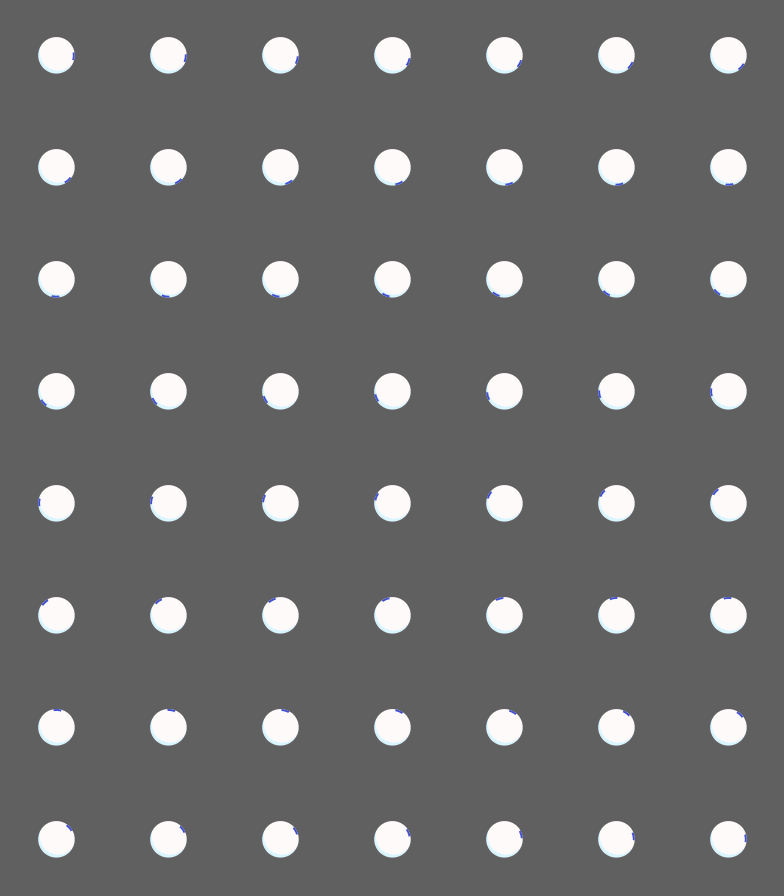
A Shadertoy shader for this pattern:

```glsl
// A 7 by 8 grid of small white balls on flat grey, each with a pale blue crescent
// at its lower left. A tiny blue fleck on the rim advances clockwise from cell to
// cell and makes exactly one turn over the whole grid, so the canvas tiles.

const vec2 GRID = vec2(7.0, 8.0);
const float TAU = 6.2831853;

const vec3 GREY = vec3(0.378);
const vec3 WHITE = vec3(1.0, 0.98, 0.98);
const vec3 PALE_BLUE = vec3(0.86, 0.96, 1.0);
const vec3 FLECK_BLUE = vec3(0.25, 0.31, 0.82);

// Lengths below are fractions of one square cell.
const vec2 BALL_CENTER = vec2(0.504, 0.506);
const float BALL_RADIUS = 0.163;
const vec2 LIGHT_SHIFT = vec2(0.015, 0.027);
const float RIM_WIDTH = 0.017;
const float FLECK_RADIUS = 0.036;

// Signed distance to a disc.
float discDistance(vec2 p, vec2 center, float radius) {
    return length(p - center) - radius;
}

// Coverage of a shape, softened over one pixel.
float coverage(float dist, float pixel) {
    return clamp(0.5 - dist / pixel, 0.0, 1.0);
}

// Fleck direction, counting cells in reading order from the top left.
vec2 fleckDirection(vec2 cell) {
    float index = cell.x + GRID.x * (GRID.y - 1.0 - cell.y);
    float angle = -TAU * (index + 0.5) / (GRID.x * GRID.y);
    return vec2(cos(angle), sin(angle));
}

// Short arc of the rim: the ring cut by a small disc.
float fleckDistance(vec2 p, vec2 direction) {
    float ball = discDistance(p, vec2(0.0), BALL_RADIUS);
    float ring = max(ball, -ball - RIM_WIDTH);
    return max(ring, discDistance(p, direction * BALL_RADIUS, FLECK_RADIUS));
}

vec3 shadeCell(vec2 p, vec2 cell, float pixel) {
    float ball = discDistance(p, vec2(0.0), BALL_RADIUS);
    float lit = discDistance(p, LIGHT_SHIFT, BALL_RADIUS);
    float fleck = fleckDistance(p, fleckDirection(cell));

    vec3 surface = mix(PALE_BLUE, WHITE, coverage(lit, pixel));
    vec3 color = mix(GREY, surface, coverage(ball, pixel));
    return mix(color, FLECK_BLUE, coverage(fleck, pixel));
}

void mainImage(out vec4 fragColor, in vec2 fragCoord) {
    vec2 gridPos = fragCoord / iResolution.xy * GRID;
    float pixel = GRID.y / iResolution.y;
    vec2 p = fract(gridPos) - BALL_CENTER;
    fragColor = vec4(shadeCell(p, floor(gridPos), pixel), 1.0);
}
```
